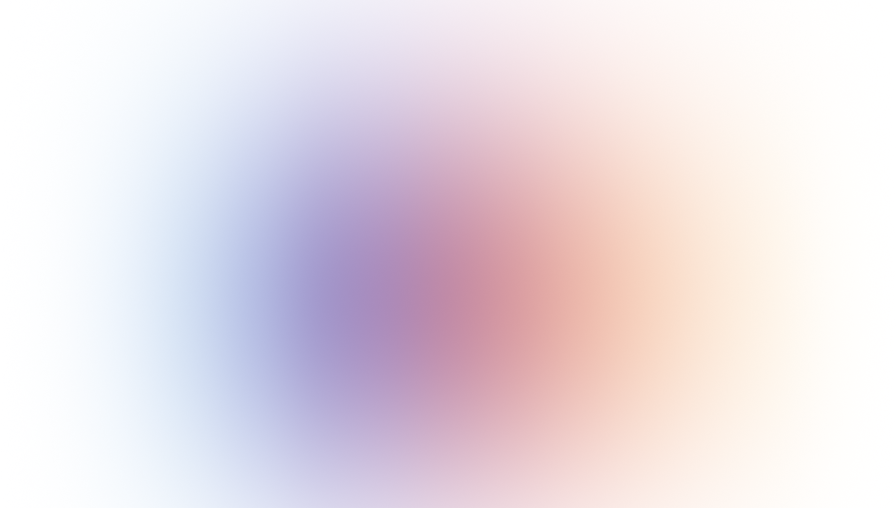
A WebGL 2 fragment shader for this background:

```glsl
#version 300 es
precision highp float;
// A soft band of light on white: blue, violet, rose and peach from left to right.
// A smooth spline runs through evenly spaced colour stops, and a Gaussian
// in the vertical direction fades the tint into the white ground.

uniform vec2 u_resolution;
out vec4 outColor;

const vec3 WHITE = vec3(1.0);
const float CENTER_Y = 0.412;                  // height of the strongest tint
const vec3 SPREAD_Y = vec3(0.31, 0.30, 0.285); // vertical sigma per channel
const float DITHER = 1.0 / 255.0;              // breaks up 8-bit banding

const int STOP_COUNT = 15;
const vec3 STOPS[STOP_COUNT] = vec3[STOP_COUNT](
    vec3(1.0),
    vec3(0.980, 0.988, 0.997),
    vec3(0.920, 0.950, 0.985),
    vec3(0.820, 0.870, 0.950),
    vec3(0.710, 0.740, 0.890),
    vec3(0.640, 0.600, 0.800),
    vec3(0.670, 0.545, 0.730),
    vec3(0.755, 0.545, 0.655),
    vec3(0.845, 0.610, 0.635),
    vec3(0.920, 0.715, 0.670),
    vec3(0.965, 0.820, 0.745),
    vec3(0.985, 0.900, 0.835),
    vec3(0.995, 0.955, 0.910),
    vec3(1.000, 0.990, 0.975),
    vec3(1.0)
);

vec3 stopAt(int i) {
    return STOPS[clamp(i, 0, STOP_COUNT - 1)];
}

// Catmull-Rom spline through the colour stops, x in 0..1
vec3 spectrum(float x) {
    float position = clamp(x, 0.0, 1.0) * float(STOP_COUNT - 1);
    int i = int(floor(position));
    float t = fract(position);
    vec3 a = stopAt(i - 1), b = stopAt(i), c = stopAt(i + 1), d = stopAt(i + 2);
    return b + 0.5 * t * (c - a + t * (2.0 * a - 5.0 * b + 4.0 * c - d
                                       + t * (3.0 * (b - c) + d - a)));
}

float hash(vec2 p) {
    vec3 q = fract(p.xyx * 0.1031);
    q += dot(q, q.yzx + 33.33);
    return fract((q.x + q.y) * q.z);
}

void main() {
    vec2 uv = gl_FragCoord.xy / u_resolution;

    // Vertical fade, slightly tighter in blue so the rim turns pastel
    vec3 offset = vec3(uv.y - CENTER_Y) / SPREAD_Y;
    vec3 fade = exp(-0.5 * offset * offset);

    vec3 color = mix(WHITE, spectrum(uv.x), fade);
    color += (hash(gl_FragCoord.xy) - 0.5) * DITHER;
    outColor = vec4(clamp(color, 0.0, 1.0), 1.0);
}
```
